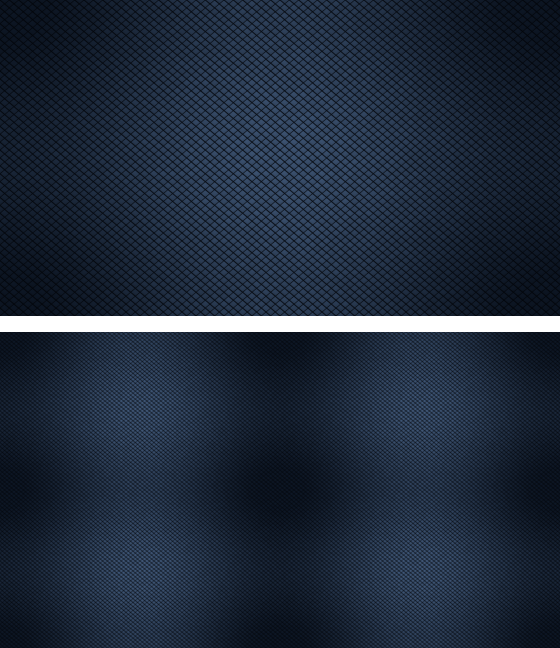
Top: one tile. Bottom: repeated 2 by 2.
Give the GLSL for this pattern, as a Shadertoy shader.

```glsl
float hash(vec2 p) {
    vec3 q = fract(vec3(p.xyx) * 0.1031);
    q += dot(q, q.yzx + 33.33);
    return fract((q.x + q.y) * q.z);
}

// Coverage of a groove along the integer lines of one strand coordinate
float groove(float t, float halfWidth, float pixel) {
    float d = abs(fract(t + 0.5) - 0.5);
    return 1.0 - smoothstep(halfWidth - 0.6 * pixel, halfWidth + 0.6 * pixel, d);
}

void mainImage(out vec4 fragColor, in vec2 fragCoord) {
    vec2 uv = fragCoord / iResolution.xy;
    vec2 repeats = vec2(60.0, 40.0);
    vec2 p = uv * repeats;
    float pixel = length(repeats / iResolution.xy);

    // Diagonal strand coordinates; each unit square is one diamond
    vec2 strand = vec2(p.x + p.y, p.x - p.y);
    vec2 id = floor(strand);
    vec2 local = fract(strand);

    // Diamond centre wrapped to the canvas, so variation tiles
    vec2 centre = mod(0.5 * vec2(id.x + id.y + 1.0, id.x - id.y), repeats);
    float variation = hash(centre * 2.0) - 0.5;

    // Broad central glow with a periodic falloff
    vec2 s = sin(3.14159265 * (uv - 0.5));
    float falloff = dot(s * s, vec2(0.75, 0.30));
    vec3 color = mix(vec3(0.215, 0.295, 0.405), vec3(0.045, 0.078, 0.128),
                     clamp(falloff, 0.0, 1.0));

    // Rounded strands alternate over and under; upper edges catch light
    float over = mod(id.x + id.y, 2.0);
    float across = mix(local.x, local.y, over);
    float ridge = 4.0 * across * (1.0 - across);
    float relief = 0.94 + 0.10 * ridge + 0.10 * (local.x - local.y);
    color *= relief + 0.08 * variation;

    // Dark grooves, slightly heavier on the falling diagonal
    float falling = groove(strand.x, 0.09, pixel);
    float rising = groove(strand.y, 0.07, pixel);
    float gap = 1.0 - (1.0 - 0.85 * falling) * (1.0 - 0.72 * rising);
    color = mix(color, color * 0.12 + vec3(0.006, 0.014, 0.030), gap);

    fragColor = vec4(color, 1.0);
}
```
